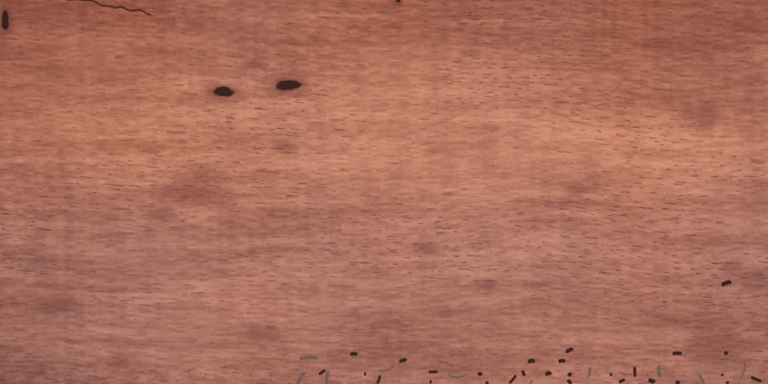
This texture is drawn by a Shadertoy shader. Its source:

```glsl
// A worn reddish-brown plank with horizontal grain, dark pores and soft stains.
// Stretched value noise sets the tone; hashed grids scatter pores and worm
// tracks; a few noisy ellipses and a bent line make the knots and the crack.

const vec3 UMBER  = vec3(0.565, 0.340, 0.287);
const vec3 SALMON = vec3(0.795, 0.545, 0.450);
const vec3 WARM   = vec3(0.022, -0.006, -0.030);
const vec3 PORE   = vec3(0.40, 0.23, 0.21);
const vec3 STAIN  = vec3(0.47, 0.26, 0.23);
const vec3 HOLE   = vec3(0.17, 0.10, 0.09);
const vec3 DUST   = vec3(0.50, 0.40, 0.39);

float hash(vec2 p) {
    return fract(sin(dot(p, vec2(127.1, 311.7))) * 43758.5453);
}

float noise(vec2 p) {
    vec2 i = floor(p), f = fract(p);
    f = f * f * (3.0 - 2.0 * f);
    return mix(mix(hash(i), hash(i + vec2(1, 0)), f.x),
               mix(hash(i + vec2(0, 1)), hash(i + vec2(1, 1)), f.x), f.y);
}

float fbm(vec2 p) {
    float sum = 0.0, amp = 0.53;
    for (int i = 0; i < 4; i++) {
        sum += amp * noise(p);
        p = p * 2.03 + 13.7;
        amp *= 0.5;
    }
    return sum;
}

// Distance to a horizontal segment centred on the origin
float dash(vec2 p, float halfLength) {
    return length(vec2(max(abs(p.x) - halfLength, 0.0), p.y));
}

float cover(float d, float edge) {
    return smoothstep(edge, -edge, d);
}

// One dash per cell, rows shifted at random to hide the grid
float pores(vec2 p, vec2 cell, float thick, float share, float seed, float edge) {
    vec2 q = p / cell;
    q.x += 9.0 * hash(vec2(floor(q.y), seed));
    vec2 id = floor(q) + seed;
    float a = hash(id), b = hash(id + 17.3);
    vec2 f = (fract(q) - 0.5 - 0.4 * (vec2(a, b) - 0.5)) * cell;
    f.y += 0.12 * (b - 0.4) * f.x;
    float mark = cover(dash(f, cell.x * mix(0.04, 0.26, b * b)) - thick, edge);
    return mark * step(hash(id + 5.1), share) * mix(0.35, 1.0, a);
}

// Short bent tracks at any angle; x is coverage, y picks the filling
vec2 wormTracks(vec2 p, float cell, float seed, float edge) {
    vec2 id = floor(p / cell + seed);
    vec2 centre = (id + 0.5 - seed) * cell;
    float a = hash(id + seed), b = hash(id + 7.7), c = hash(id + 31.9);
    vec2 f = p - centre - 0.25 * cell * (vec2(b, c) - 0.5);
    float angle = 3.14159 * a * a;
    f = mat2(cos(angle), -sin(angle), sin(angle), cos(angle)) * f;
    f.y += (b - 0.5) * 28.0 * f.x * f.x;
    float d = dash(f, cell * 0.33 * c * c) - mix(0.0025, 0.0055, b);
    float share = smoothstep(0.11, 0.03, centre.y) * smoothstep(0.6, 1.7, centre.x);
    return vec2(cover(d, edge) * step(hash(id + 3.3), 0.65 * share), step(0.68, c));
}

// Ellipse with a ragged rim; softness is relative to its radius
float blot(vec2 p, vec2 radius, float softness) {
    float rim = length(p / radius) + 0.9 * (fbm(p * vec2(35.0, 70.0) + radius * 900.0) - 0.5);
    return smoothstep(1.0 + softness, 1.0 - softness, rim);
}

// Broad bands, fine fibres and faint saw marks; 0 is dark, 1 is light
float grainTone(vec2 p) {
    float tone = 0.50 + 0.75 * (fbm(p * vec2(1.7, 5.0) + 4.0) - 0.5);
    tone += 0.65 * (fbm(p * vec2(4.0, 42.0)) - 0.5);
    tone += 0.42 * (noise(p * vec2(38.0, 150.0)) - 0.5);
    tone += 0.20 * (noise(p * vec2(130.0, 190.0)) - 0.5);
    tone += 0.10 * (noise(p * vec2(75.0, 5.0)) - 0.5);
    tone += 0.20 * exp(-pow((p.y - 0.66) / 0.13, 2.0));
    return tone - 0.20 * smoothstep(0.8, 1.0, p.y) - 0.12 * smoothstep(1.7, 2.0, p.x);
}

void mainImage(out vec4 fragColor, in vec2 fragCoord) {
    vec2 p = fragCoord / iResolution.y;
    float edge = 1.0 / iResolution.y;
    vec2 grain = p + vec2(0.0, 0.035 * noise(p * vec2(2.2, 1.8)) + 0.012 * p.x);

    // Wood colour, warmer in the upper half
    vec3 color = mix(UMBER, SALMON, clamp(grainTone(grain), -0.15, 1.1));
    color += WARM * (smoothstep(0.3, 0.65, p.y) - 0.6 + fbm(p * 3.0 + 8.0) - 0.5);

    // Soft stains
    for (int i = 0; i < 13; i++) {
        float k = float(i);
        vec2 centre = vec2(2.0 * hash(vec2(k, 2.0)), hash(vec2(k, 9.0)));
        float size = mix(0.018, 0.075, pow(hash(vec2(k, 4.0)), 2.0));
        color = mix(color, STAIN, 0.42 * blot(p - centre, size * vec2(1.4, 0.75), 0.65));
    }

    // Pores in three sizes, thinned out in patches, and rare wide flecks
    float patches = smoothstep(0.25, 0.7, fbm(p * vec2(3.0, 9.0) + 21.0));
    for (int i = 0; i < 3; i++) {
        float k = float(i);
        float mark = pores(grain, vec2(0.042, 0.013) * (1.0 + 0.35 * k), 0.0011, 0.6, k * 11.0 + 1.0, edge);
        color = mix(color, PORE, mark * mix(0.25, 0.75, patches));
    }
    color = mix(color, STAIN, 0.6 * pores(grain, vec2(0.13, 0.05), 0.003, 0.13, 47.0, 0.005));

    // Knots: centre and radii
    vec4 knots[4] = vec4[4](vec4(0.583, 0.762, 0.027, 0.012), vec4(0.750, 0.777, 0.030, 0.014),
                            vec4(0.014, 0.950, 0.010, 0.026), vec4(1.037, 0.999, 0.006, 0.006));
    for (int i = 0; i < 4; i++) {
        vec2 q = p - knots[i].xy;
        color = mix(color, STAIN, 0.6 * blot(q, knots[i].zw * 1.9, 0.6));
        color = mix(color, HOLE, 0.85 * blot(q, knots[i].zw, 0.25));
    }

    // Crack running in from the top edge
    float bend = 0.998 - 0.75 * pow(max(p.x - 0.17, 0.0), 2.0) + 0.012 * (noise(p.xx * 30.0) - 0.5);
    float crack = cover(dash(vec2(p.x - 0.28, p.y - bend), 0.11) - 0.0022, edge * 1.3);
    color = mix(color, HOLE, 0.8 * crack);

    // Worm tracks along the lower right edge
    for (int i = 0; i < 3; i++) {
        float k = float(i);
        vec2 track = wormTracks(p, 0.058 + 0.012 * k, 0.37 * k, edge);
        color = mix(color, mix(HOLE, DUST, 0.8 * track.y), 0.88 * track.x);
    }

    fragColor = vec4(color, 1.0);
}
```
